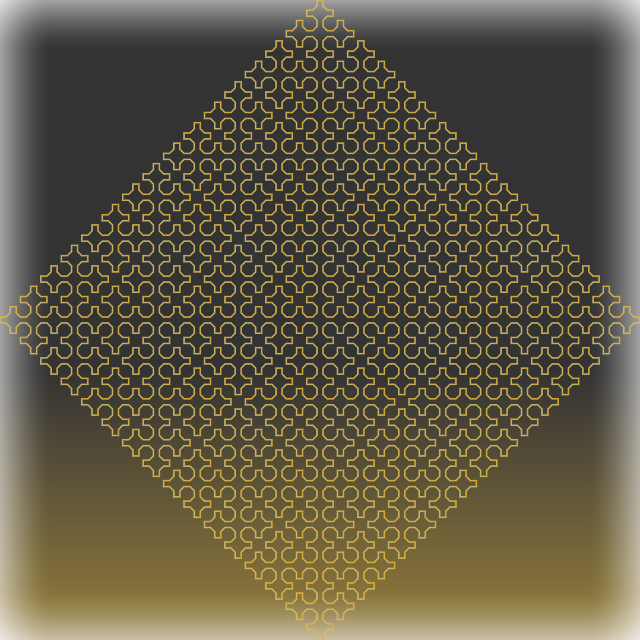
Write a WebGL 1 fragment shader that draws this pattern.

```glsl
precision highp float;
uniform vec2 u_resolution;

#define BLOCKS 16.0        // plus shapes along one side of the diamond
#define APOTHEM 0.35355    // octagon half width, in lattice units
#define ARM 0.14645        // half width of an arm
#define LINE 0.038         // half width of the curve
#define GLOW_INSET 0.085   // width of the pale border
#define GLOW_REACH 0.16

const vec3 CHARCOAL = vec3(0.2, 0.2, 0.2);
const vec3 BRONZE = vec3(0.535, 0.455, 0.225);
const vec3 GOLD = vec3(0.9, 0.69, 0.2);
const vec3 PALE_GOLD = vec3(0.8, 0.76, 0.46);

float l1(vec2 v) { return abs(v.x) + abs(v.y); }

// Largest power of two that divides n, up to BLOCKS
float powerOfTwoIn(float n) {
  float b = 1.0;
  for (int i = 0; i < 4; i++) {
    if (mod(n, 2.0 * b) < 0.5) b *= 2.0;
  }
  return b;
}

// Plus centres are always open; other vertices open at block centres
bool isJunction(vec2 v) {
  if (l1(v) > BLOCKS - 0.5) return false;
  if (mod(v.x + v.y, 2.0) > 0.5) return true;
  vec2 block = floor(0.5 * vec2(v.x + v.y, v.x - v.y) + 0.5) + 0.5 * BLOCKS;
  return abs(powerOfTwoIn(block.x) - powerOfTwoIn(block.y)) < 0.5;
}

// Signed field of the Sierpinski tree, negative inside its arms
float sierpinskiTree(vec2 p) {
  vec2 v = floor(p + 0.5);
  vec2 d = p - v;
  vec2 a = abs(d);
  if (isJunction(v)) {
    vec2 q = 0.5 - a;
    return APOTHEM - max(max(q.x, q.y), (q.x + q.y) * 0.70711);
  }
  // Square arm tips facing a closed vertex
  vec2 side = vec2(d.x < 0.0 ? -1.0 : 1.0, d.y < 0.0 ? -1.0 : 1.0);
  float field = 1.0;
  if (l1(v + vec2(side.x, 0.0)) < BLOCKS - 0.5)
    field = min(field, max(a.y - ARM, APOTHEM - a.x));
  if (l1(v + vec2(0.0, side.y)) < BLOCKS - 0.5)
    field = min(field, max(a.x - ARM, APOTHEM - a.y));
  return field;
}

float roundedBorder(vec2 p) {
  vec2 q = abs(p) - (0.5 - GLOW_INSET);
  return length(max(q, 0.0));
}

void main() {
  vec2 uv = gl_FragCoord.xy / u_resolution;
  float size = min(u_resolution.x, u_resolution.y);
  vec2 centred = (gl_FragCoord.xy - 0.5 * u_resolution) / size;

  // Background gradient and pale border
  float warmth = clamp((0.42 - uv.y) / 0.36, 0.0, 1.0);
  vec3 color = mix(CHARCOAL, BRONZE, warmth);
  float glow = smoothstep(0.0, GLOW_REACH, roundedBorder(uv - 0.5));
  color = mix(color, vec3(1.0), glow);

  // Lattice scaled so the four outer tips touch the canvas edges
  float span = 2.0 * BLOCKS - 2.0 * APOTHEM;
  vec2 p = centred * span;
  float pixel = span / size;
  float field = sierpinskiTree(p);
  float line = 1.0 - smoothstep(LINE - 0.6 * pixel, LINE + 0.6 * pixel, abs(field));

  // Metallic variation around each octagon
  vec2 cell = fract(p) - 0.5;
  float sheen = 0.5 + 0.5 * sin(dot(cell, vec2(5.0, 7.0)) + 4.0 * field / LINE * 0.2);
  color = mix(color, mix(GOLD, PALE_GOLD, sheen), 0.9 * line);

  gl_FragColor = vec4(color, 1.0);
}
```
